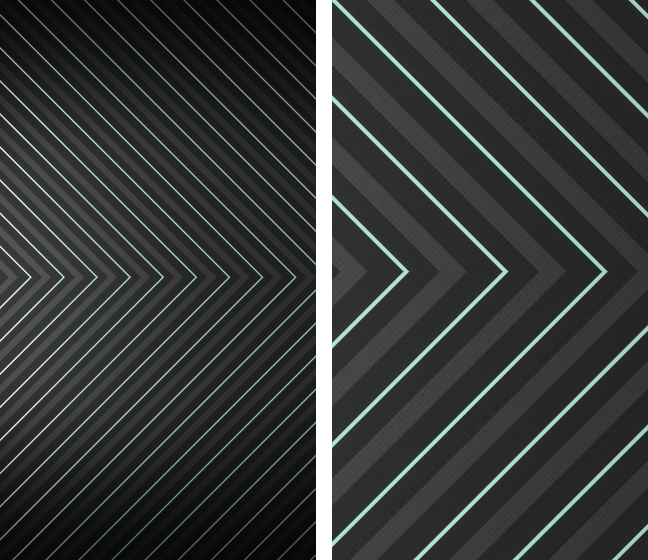
Left: the whole. Right: its middle third, enlarged.
Give the GLSL for this pattern, as a Shadertoy shader.

```glsl
// Nested right-pointing chevrons: thin mint lines alternating with soft grey bands.
// A 45 degree chevron coordinate is repeated with fract, then shaded by a glow
// from the left edge, a vignette and a fine woven grain. Lengths are canvas widths.

const float TAU = 6.2831853;
const float PERIOD = 0.10475;      // horizontal distance between line tips
const float FIRST_TIP = 0.0975;    // centre of the leftmost line at its tip
const float APEX_HEIGHT = 0.505;   // fraction of the canvas height
const float LINE_HALF_WIDTH = 0.0021;
const float WEAVE_COUNT = 144.0;   // threads across the canvas

const vec3 DARK_GREY = vec3(0.163, 0.164, 0.168);
const vec3 BAND_GREY = vec3(0.245, 0.241, 0.250);
const vec3 LINE_WHITE = vec3(0.94, 1.0, 0.98);
const vec3 LINE_MINT = vec3(0.70, 0.88, 0.82);
const vec3 GLOW_GREEN = vec3(0.02, 0.05, 0.04);

float hash(vec2 p) {
    vec3 q = fract(p.xyx * 0.1031);
    q += dot(q, q.yzx + 33.33);
    return fract((q.x + q.y) * q.z);
}

// Antialiased coverage of a stripe, from its distance and half width.
float stripe(float dist, float halfWidth, float pixel) {
    return clamp((halfWidth - dist) / pixel + 0.5, 0.0, 1.0);
}

// Perpendicular distance to the nearest chevron whose phase is centre.
float chevronDistance(float phase, float centre) {
    float offset = abs(fract(phase - centre + 0.5) - 0.5);
    return offset * PERIOD * sqrt(0.5);
}

// Glow from the left edge, darkened towards the top and bottom.
float lighting(vec2 p) {
    vec2 glowPos = p * vec2(0.9, 1.2);
    float glow = 0.7 + 0.65 * exp(-4.0 * dot(glowPos, glowPos));
    float edge = length(vec2((p.x - 0.4) * 0.3, p.y));
    return glow * (1.0 - 0.75 * smoothstep(0.2, 0.53, edge));
}

// Fine woven texture, faded out where pixels cannot resolve it.
float weave(vec2 uv, float pixel) {
    vec2 thread = sin(uv * WEAVE_COUNT * TAU);
    float visible = 1.0 - smoothstep(0.5, 0.8, WEAVE_COUNT * pixel);
    float grain = hash(floor(uv * WEAVE_COUNT * 2.0)) - 0.5;
    return 1.0 + 0.04 * thread.x * thread.y * visible + 0.05 * grain;
}

void mainImage(out vec4 fragColor, in vec2 fragCoord) {
    float pixel = 1.0 / iResolution.x;
    vec2 uv = fragCoord * pixel;
    float apexY = APEX_HEIGHT * iResolution.y * pixel;
    float phase = (uv.x + abs(uv.y - apexY) - FIRST_TIP) / PERIOD;

    vec2 lightPos = fragCoord / iResolution.xy - vec2(0.0, APEX_HEIGHT);
    float light = lighting(lightPos);

    // Broad grey bands
    float bandHalfWidth = 0.1375 * PERIOD * sqrt(0.5);
    float band = stripe(chevronDistance(phase, 0.4725), bandHalfWidth, pixel);
    vec3 color = mix(DARK_GREY, BAND_GREY, band) * light * weave(uv, pixel);

    // Thin lines with a faint halo
    float lineDist = chevronDistance(phase, 0.0);
    color += GLOW_GREEN * light * exp(-lineDist / 0.003);
    vec3 lineColor = mix(LINE_WHITE, LINE_MINT, smoothstep(0.0, 0.35, uv.x));
    lineColor *= min(sqrt(light), 1.0);
    color = mix(color, lineColor, stripe(lineDist, LINE_HALF_WIDTH, pixel));

    fragColor = vec4(color, 1.0);
}
```
